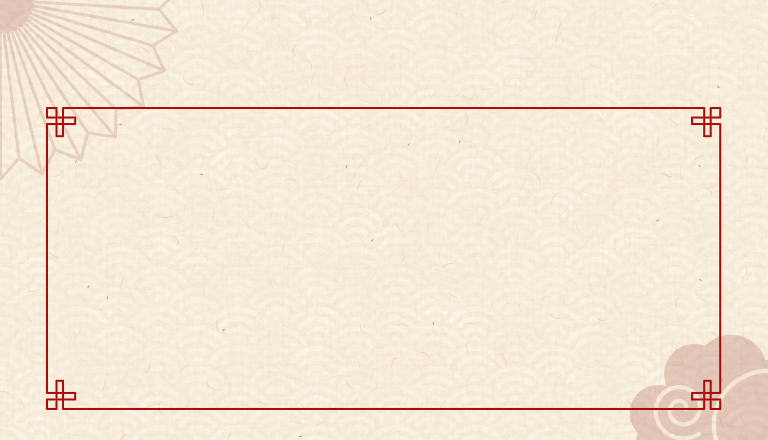
A WebGL 1 fragment shader for this background:

```glsl
precision highp float;
// Warm fibrous paper with a faint scale-wave pattern, a pale folding fan at the
// upper left, a scrolled cloud at the lower right and a red knotted frame.
// Shapes are distance functions; the paper is gradient noise and bent fibres.

uniform vec2 u_resolution;

// Lengths are in canvas heights
const float ASPECT = 1.745;
const float TAU = 6.28318;

const vec3 PAPER = vec3(0.968, 0.930, 0.858);
const vec3 FIBRE = vec3(0.86, 0.71, 0.49);
const vec3 SPECK = vec3(0.56, 0.38, 0.25);
const vec3 BLUSH = vec3(0.885, 0.775, 0.715);
const vec3 RED = vec3(0.66, 0.05, 0.05);

const vec2 FRAME_CENTER = vec2(0.8716, 0.4125);
const vec2 FRAME_HALF = vec2(0.7648, 0.3420);
const float FRAME_WIDTH = 0.0023;
const float KNOT_NEAR = 0.0216;
const float KNOT_FAR = 0.0364;
const float KNOT_END = 0.0640;

const vec2 FAN_CENTER = vec2(0.0, 1.0);
const float FAN_TIP = 0.407;
const float FAN_NOTCH = 0.362;
const float FAN_HUB = 0.080;
const float FAN_FIRST = 0.1745;
const float FAN_STEP = 0.2321;
const float FAN_WIDTH = 0.0034;

const vec2 SCROLL_CENTER = vec2(1.548, 0.070);
const vec2 LOBE_CENTER = vec2(1.745, 0.034);
const float LOBE_RADIUS = 0.123;
const float SCROLL_WIDTH = 0.0048;
const float WAVE_RADIUS = 0.090;

vec2 hash2(vec2 p) {
  vec3 q = fract(p.xyx * vec3(0.1031, 0.1030, 0.0973));
  q += dot(q, q.yzx + 33.33);
  return fract((q.xx + q.yz) * q.zy);
}

float corner(vec2 cell, vec2 f, vec2 o) {
  return dot(hash2(cell + o) * 2.0 - 1.0, f - o);
}

float gradientNoise(vec2 p) {
  vec2 i = floor(p), f = fract(p);
  vec2 w = f * f * f * (f * (f * 6.0 - 15.0) + 10.0);
  vec2 e = vec2(1.0, 0.0);
  return mix(mix(corner(i, f, e.yy), corner(i, f, e.xy), w.x),
             mix(corner(i, f, e.yx), corner(i, f, e.xx), w.x), w.y);
}

float cover(float d) {
  return clamp(0.5 - d * u_resolution.y, 0.0, 1.0);
}

float segment(vec2 p, vec2 a, vec2 b) {
  vec2 d = b - a;
  return length(p - a - d * clamp(dot(p - a, d) / dot(d, d), 0.0, 1.0));
}

// Half of the knotted corner; q runs inward from the corner
float halfKnot(vec2 q) {
  float d = segment(q, vec2(KNOT_FAR, 0.0), vec2(1.0, 0.0));
  d = min(d, segment(q, vec2(KNOT_FAR, 0.0), vec2(KNOT_FAR, KNOT_END)));
  d = min(d, segment(q, vec2(KNOT_NEAR, KNOT_END), vec2(KNOT_FAR, KNOT_END)));
  d = min(d, segment(q, vec2(KNOT_NEAR, 0.0), vec2(KNOT_NEAR, KNOT_END)));
  return min(d, segment(q, vec2(0.0), vec2(KNOT_NEAR, 0.0)));
}

float fan(vec2 p) {
  vec2 v = p - FAN_CENTER;
  float r = length(v);
  float turn = (atan(-v.y, v.x) - FAN_FIRST) / FAN_STEP;
  float a = abs(fract(turn + 0.5) - 0.5) * FAN_STEP;
  vec2 q = r * vec2(cos(a), sin(a));
  vec2 tip = vec2(FAN_TIP, 0.0);
  vec2 notch = FAN_NOTCH * vec2(cos(FAN_STEP * 0.5), sin(FAN_STEP * 0.5));
  float lines = min(segment(q, tip, notch),
                    min(segment(q, vec2(0.0), tip), segment(q, vec2(0.0), notch)));
  float hub = r - FAN_HUB + 0.06 * a;
  return max(0.75 * cover(lines - FAN_WIDTH), cover(hub));
}

float disc(vec2 p, float x, float y, float r) {
  return length(p - vec2(x, y)) - r;
}

float cloud(vec2 p) {
  float d = min(disc(p, 1.495, 0.061, 0.064), disc(p, 1.577, 0.150, 0.068));
  d = min(d, min(disc(p, 1.661, 0.157, 0.082), disc(p, 1.568, 0.023, 0.114)));
  d = min(d, min(length(p - LOBE_CENTER) - 0.148, disc(p, 1.482, 0.0, 0.036)));
  // Pale lines: rim of the right lobe and a spiral scroll
  float rim = abs(length(p - LOBE_CENTER) - LOBE_RADIUS);
  vec2 v = p - SCROLL_CENTER;
  float a = atan(v.y, v.x) / TAU;
  float r = (length(v) - 0.010) / 0.032;
  float t = clamp(a + floor(r - a + 0.5), 0.0, 1.85);
  float scroll = length(v - (0.010 + 0.032 * t) * vec2(cos(t * TAU), sin(t * TAU)));
  return cover(d) * (1.0 - 0.85 * cover(min(rim, scroll) - SCROLL_WIDTH));
}

// Overlapping scales; the lowest row covering a point lies in front
float waves(vec2 p) {
  vec2 q = p / WAVE_RADIUS;
  float base = floor(q.y * 2.0);
  for (int i = -2; i <= 1; i++) {
    float row = base + float(i);
    float x = mod(q.x + mod(row, 2.0), 2.0) - 1.0;
    float r = length(vec2(x, q.y - row * 0.5));
    if (r < 1.0) return smoothstep(-0.3, 0.3, sin(r * TAU * 4.0));
  }
  return 0.0;
}

// Short bent strands scattered one per cell
float fibres(vec2 p, float cells, float share, float len, float width) {
  float sum = 0.0;
  for (int k = 0; k < 9; k++) {
    vec2 cell = floor(p * cells) + vec2(mod(float(k), 3.0), floor(float(k) / 3.0)) - 1.0;
    vec2 place = hash2(cell + cells), kind = hash2(cell + 71.0 + cells);
    float c = cos(kind.x * TAU), s = sin(kind.x * TAU);
    vec2 v = mat2(c, -s, s, c) * (p - (cell + place) / cells);
    v.y += (kind.y / share - 0.5) * v.x * v.x / len;
    float d = length(vec2(max(abs(v.x) - len, 0.0), v.y)) - width;
    sum = max(sum, cover(d) * step(kind.y, share));
  }
  return sum;
}

void main() {
  vec2 p = gl_FragCoord.xy / u_resolution * vec2(ASPECT, 1.0);

  // Paper tone, weave and strands
  float grain = gradientNoise(p * 130.0) + 0.7 * gradientNoise(p * 60.0 + 9.0);
  float weave = gradientNoise(p * vec2(150.0, 12.0)) + gradientNoise(p * vec2(12.0, 150.0));
  float mottle = gradientNoise(p * 9.0 + 40.0);
  float tone = 0.022 * grain + 0.018 * weave + 0.014 * mottle;
  tone += 0.020 * (waves(p) - 0.5) * (0.8 + mottle);
  vec3 color = PAPER + tone * vec3(0.7, 1.0, 1.5);
  color = mix(color, FIBRE, 0.20 * fibres(p, 24.0, 0.75, 0.014, 0.0008));
  color = mix(color, FIBRE, 0.42 * fibres(p, 13.0, 0.25, 0.012, 0.0009));
  color = mix(color, SPECK, 0.55 * fibres(p, 9.0, 0.12, 0.002, 0.0012));

  // Tinted ornaments keep the paper texture
  float tint = max(fan(p), cloud(p));
  color *= mix(vec3(1.0), BLUSH / PAPER, tint);

  // Red frame, mirrored into all four corners
  vec2 q = FRAME_HALF - abs(p - FRAME_CENTER);
  float frame = min(halfKnot(q), halfKnot(q.yx));
  color = mix(color, RED, cover(frame - FRAME_WIDTH));

  gl_FragColor = vec4(color, 1.0);
}
```
